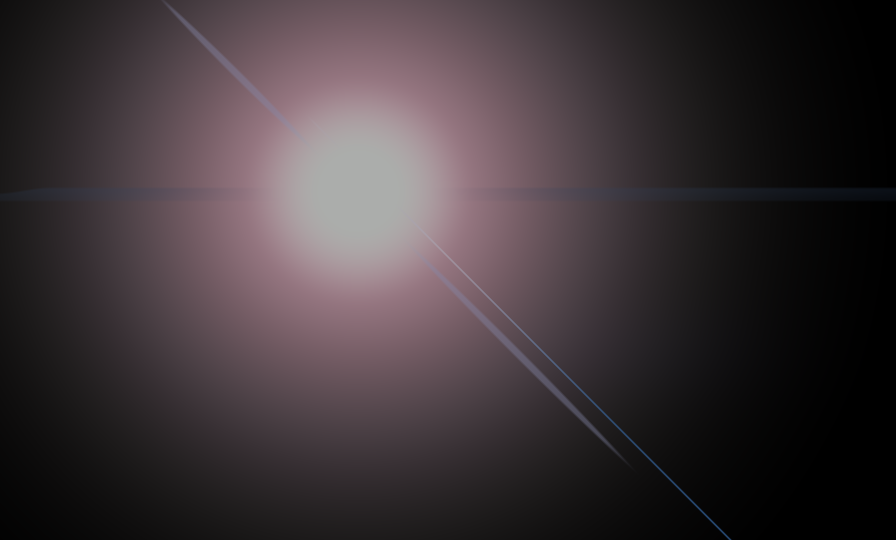
Give the GLSL for this background, as a WebGL 1 fragment shader.

```glsl
precision highp float;
// Lens flare on black: a grey core inside a wide rose halo that fades to neutral,
// crossed by a dim horizontal band and by thin diagonal streaks.
// Lengths are in canvas heights, measured from the flare centre.

uniform vec2 u_resolution;

const vec2 FLARE_CENTRE = vec2(0.400, 0.646);   // fraction of the canvas

// Halo
const float HALO_PEAK = 0.755;
const float HALO_RADIUS = 0.471;
const float HALO_POWER = 1.8;
const float HALO_FLOOR = 0.016;
const vec3 ROSE_TINT = vec3(1.0, 0.79, 0.86);
const vec3 MAUVE_TINT = vec3(1.0, 0.86, 0.93);
const vec3 NEUTRAL_TINT = vec3(1.0, 0.93, 0.93);

// Core
const vec3 CORE_COLOUR = vec3(0.67, 0.68, 0.67);
const float CORE_INNER = 0.06;
const float CORE_OUTER = 0.22;

// Horizontal band
const vec3 BAND_COLOUR = vec3(0.18, 0.26, 0.38);
const float BAND_OFFSET = -0.006;
const float BAND_HALF_WIDTH = 0.012;
const float BAND_OPACITY = 0.24;

// Diagonal streaks
const vec3 BEAM_COLOUR = vec3(0.52, 0.53, 0.66);
const float BEAM_HALF_WIDTH = 0.0065;
const float BEAM_OPACITY = 0.42;
const vec3 RAY_NEAR = vec3(0.66, 0.64, 0.69);
const vec3 RAY_FAR = vec3(0.22, 0.42, 0.66);
const float RAY_HALF_WIDTH = 0.0016;
const float RAY_OPACITY = 0.62;

// Faint secondary reflection
const vec3 GHOST_COLOUR = vec3(0.006, 0.006, 0.016);
const vec2 GHOST_CENTRE = vec2(0.55, -0.30);
const vec2 GHOST_SIZE = vec2(0.22, 0.09);

// x: position along the segment (0 to 1 inside), y: distance from its line
vec2 alongAcross(vec2 p, vec2 a, vec2 b) {
    vec2 ab = b - a;
    vec2 ap = p - a;
    float len = length(ab);
    return vec2(dot(ap, ab) / (len * len), abs(ab.x * ap.y - ab.y * ap.x) / len);
}

float coverage(float dist, float halfWidth, float pixel) {
    return clamp((halfWidth - dist) / pixel + 0.5, 0.0, 1.0);
}

// Spindle that narrows and fades at both ends
float beam(vec2 p, vec2 a, vec2 b, float pixel) {
    vec2 s = alongAcross(p, a, b);
    float t = clamp(s.x, 0.0, 1.0);
    float bulge = 4.0 * t * (1.0 - t);
    float fade = smoothstep(0.0, 0.6, bulge);
    float softness = max(pixel, 0.004);
    return fade * coverage(s.y, BEAM_HALF_WIDTH * bulge, softness);
}

vec3 halo(float r) {
    float level = HALO_PEAK * exp(-pow(r / HALO_RADIUS, HALO_POWER)) - HALO_FLOOR;
    vec3 tint = mix(ROSE_TINT, MAUVE_TINT, smoothstep(0.28, 0.50, r));
    tint = mix(tint, NEUTRAL_TINT, smoothstep(0.50, 0.68, r));
    return max(level, 0.0) * tint;
}

void main() {
    float pixel = 1.0 / u_resolution.y;
    vec2 p = (gl_FragCoord.xy - FLARE_CENTRE * u_resolution) * pixel;
    float r = length(p);

    // Halo and ghost
    vec3 colour = halo(r);
    vec2 g = (p - GHOST_CENTRE) / GHOST_SIZE;
    colour += GHOST_COLOUR * exp(-dot(g, g));

    // Horizontal band, brighter at the top, its left end cut at a slant
    float bandY = p.y - BAND_OFFSET;
    float slant = 0.011 * smoothstep(0.57, 0.67, -p.x);
    float band = coverage(abs(bandY + 0.5 * slant), BAND_HALF_WIDTH - 0.5 * slant, max(pixel, 0.004));
    band *= mix(0.65, 1.0, smoothstep(-BAND_HALF_WIDTH, BAND_HALF_WIDTH, bandY));
    band *= smoothstep(0.10, 0.45, abs(p.x));
    colour = mix(colour, BAND_COLOUR, BAND_OPACITY * band);

    // Broad diagonal beams on either side of the core
    float beams = beam(p, vec2(-0.385, 0.376), vec2(-0.060, 0.053), pixel)
                + beam(p, vec2(0.061, -0.066), vec2(0.524, -0.530), pixel);
    colour = mix(colour, BEAM_COLOUR, BEAM_OPACITY * beams);

    // Core
    colour = mix(colour, CORE_COLOUR, 1.0 - smoothstep(CORE_INNER, CORE_OUTER, r));

    // Thin ray: a short faint stub above the core, a long blue line below
    vec2 ray = alongAcross(p, vec2(-0.098, 0.143), vec2(0.689, -0.646));
    float stub = 0.35 * smoothstep(0.0, 0.03, ray.x) * (1.0 - smoothstep(0.05, 0.09, ray.x));
    float tail = smoothstep(0.20, 0.27, ray.x);
    float line = coverage(ray.y, RAY_HALF_WIDTH, pixel) * (stub + tail);
    vec3 rayColour = mix(RAY_NEAR, RAY_FAR, smoothstep(0.30, 0.75, ray.x));
    colour = mix(colour, rayColour, RAY_OPACITY * line);

    gl_FragColor = vec4(colour, 1.0);
}
```
